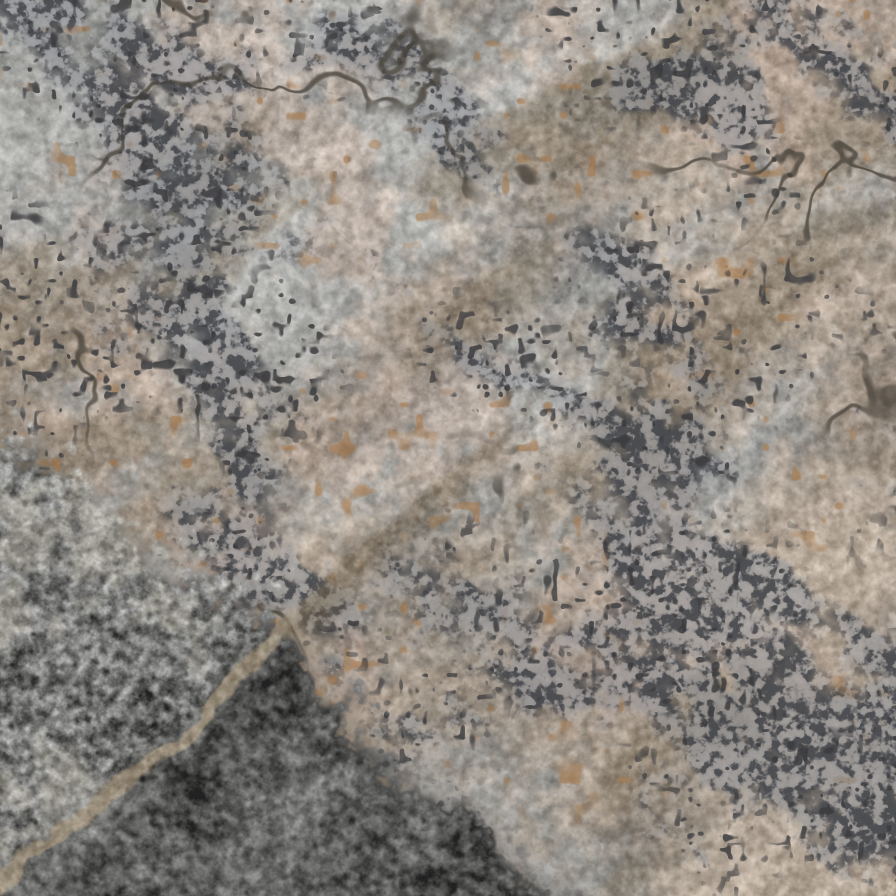
Reproduce this texture procedurally as a WebGL 2 fragment shader.

```glsl
#version 300 es
precision highp float;

uniform vec2 u_resolution;
out vec4 fragColor;

float hash(vec2 cell) {
    vec3 q = fract(cell.xyx * 0.1031);
    q += dot(q, q.yzx + 33.33);
    return fract((q.x + q.y) * q.z);
}

float noise(vec2 p) {
    vec2 i = floor(p), f = fract(p);
    f = f * f * (3.0 - 2.0 * f);
    return mix(mix(hash(i), hash(i + vec2(1, 0)), f.x),
               mix(hash(i + vec2(0, 1)), hash(i + vec2(1, 1)), f.x), f.y);
}

float fbm(vec2 p, int octaves) {
    float sum = 0.0, weight = 0.5, total = 0.0;
    for (int i = 0; i < octaves; i++) {
        sum += weight * noise(p);
        total += weight;
        weight *= 0.5;
        p = mat2(1.6, 1.2, -1.2, 1.6) * p + 19.7;
    }
    return sum / total;
}

// Dark line along the mid level of a noise field
float crack(vec2 p, float width) {
    return 1.0 - smoothstep(0.2 * width, width, abs(fbm(p, 5) - 0.5));
}

void main() {
    vec2 p = gl_FragCoord.xy / u_resolution.y;
    vec2 warp = vec2(fbm(p * 5.0, 4), fbm(p * 5.0 + 41.3, 4)) - 0.5;
    vec2 w = p + 0.12 * warp;
    vec2 falling = vec2(dot(w, vec2(0.77, -0.64)), dot(w, vec2(0.64, 0.77)));
    vec2 rising = vec2(dot(w, vec2(0.80, 0.60)), dot(w, vec2(-0.60, 0.80)));

    // Crystal grain, from coarse to fine
    float coarse = fbm(p * 46.0 + 7.0, 3) - 0.5;
    float grain = fbm(mat2(0.8, 0.6, -0.6, 0.8) * p * 125.0, 3) - 0.5;

    // Pale stone: cool grey drifting into cream and pink
    float warmth = fbm(rising * vec2(4.0, 8.0) + 3.0, 5) + 0.22 * (p.x - p.y) + 0.25 * coarse;
    vec3 stone = mix(vec3(0.665, 0.665, 0.655), vec3(0.685, 0.635, 0.580), smoothstep(0.35, 0.68, warmth));
    float pink = smoothstep(0.50, 0.68, fbm(p * 8.0 + 63.0, 4) + 0.3 * coarse);
    stone = mix(stone, vec3(0.73, 0.65, 0.59), 0.55 * pink);
    stone *= 1.0 + 0.42 * (fbm(rising * vec2(3.5, 10.0) + 11.0, 5) - 0.5);
    stone += 0.20 * coarse + 0.30 * grain;

    // Brown stains and small rust spots
    float stain = smoothstep(0.52, 0.70, fbm(rising * vec2(3.0, 9.0) + 29.0, 5));
    stone = mix(stone, vec3(0.53, 0.48, 0.41) + 0.3 * grain, 0.6 * stain);
    float rust = smoothstep(0.80, 0.93, noise(p * 62.0 + 5.0)) * smoothstep(0.48, 0.62, fbm(p * 6.0 + 81.0, 3));
    stone = mix(stone, vec3(0.64, 0.46, 0.28), 0.6 * rust);

    // Blue-grey mineral streaks with a peppered edge
    float streak = smoothstep(0.54, 0.69, fbm(falling * vec2(4.5, 10.0) + 52.0, 5) + 0.25 * coarse);
    float pepper = smoothstep(-0.14, 0.10, grain + 0.5 * coarse);
    vec3 mineral = mix(vec3(0.27, 0.28, 0.30), vec3(0.54, 0.55, 0.57), pepper);
    stone = mix(stone, mineral, streak * mix(0.9, 0.6, pepper));

    // Scattered black specks in uneven clusters
    float cluster = smoothstep(0.38, 0.66, fbm(falling * vec2(7.0, 12.0) + 90.0, 4) + 0.15 * streak);
    vec2 speckPos = p + 0.008 * coarse;
    float speck = smoothstep(0.74, 0.90, noise(speckPos * 118.0 + 13.0));
    speck = max(speck, smoothstep(0.84, 0.94, noise(speckPos * 74.0 + 37.0)));
    stone = mix(stone, vec3(0.23, 0.23, 0.24), 0.85 * speck * cluster);

    // Broken cracks
    float gaps = smoothstep(0.50, 0.60, fbm(p * 5.0 + 70.0, 4) + 0.14 * (p.y - p.x));
    float cracks = crack(w * 4.0 + 23.0, 0.013) * gaps;
    stone = mix(stone, vec3(0.27, 0.25, 0.22), 0.75 * cracks);

    // Crease that carries the vein onward through the pale stone
    float ridge = p.y - (0.03 + 0.72 * p.x + 0.3 * p.x * p.x) - 0.09 * warp.x;
    float reach = smoothstep(0.24, 0.34, p.x) * (1.0 - smoothstep(0.48, 0.66, p.x));
    float crease = smoothstep(-0.075, -0.008, ridge) * (1.0 - smoothstep(-0.008, 0.012, ridge));
    stone = mix(stone, vec3(0.48, 0.43, 0.36) + 0.3 * grain, 0.65 * crease * reach);

    // Dark rock in the lower left corner, paler above the vein
    float above = smoothstep(-0.01, 0.04, ridge);
    float patches = fbm(w * 9.0 + 33.0, 5) - 0.5;
    float tone = mix(0.355, 0.455, above) + 0.40 * patches + 0.28 * coarse + mix(0.45, 0.70, above) * grain;
    vec3 darkRock = max(tone, 0.13) * vec3(1.0, 1.0, 0.99);
    float lichen = smoothstep(0.10, 0.22, patches + 0.4 * coarse) * above;
    darkRock = mix(darkRock, vec3(0.60, 0.59, 0.55) + 0.4 * grain, 0.65 * lichen);
    float edge = 0.55 - 0.92 * p.x - p.y + 0.22 * warp.y + 0.10 * coarse + 0.06 * grain;
    vec3 color = mix(stone, darkRock, smoothstep(-0.018, 0.022, edge));

    // Tan vein across the dark rock
    float halfWidth = 0.007 + 0.012 * fbm(p * 14.0, 2);
    float vein = 1.0 - smoothstep(0.45 * halfWidth, halfWidth, abs(ridge + 0.02 * coarse));
    vein *= 1.0 - smoothstep(0.29, 0.37, p.x);
    color = mix(color, vec3(0.61, 0.56, 0.48) + 0.3 * grain, 0.9 * vein);

    fragColor = vec4(clamp(color, 0.0, 1.0), 1.0);
}
```
